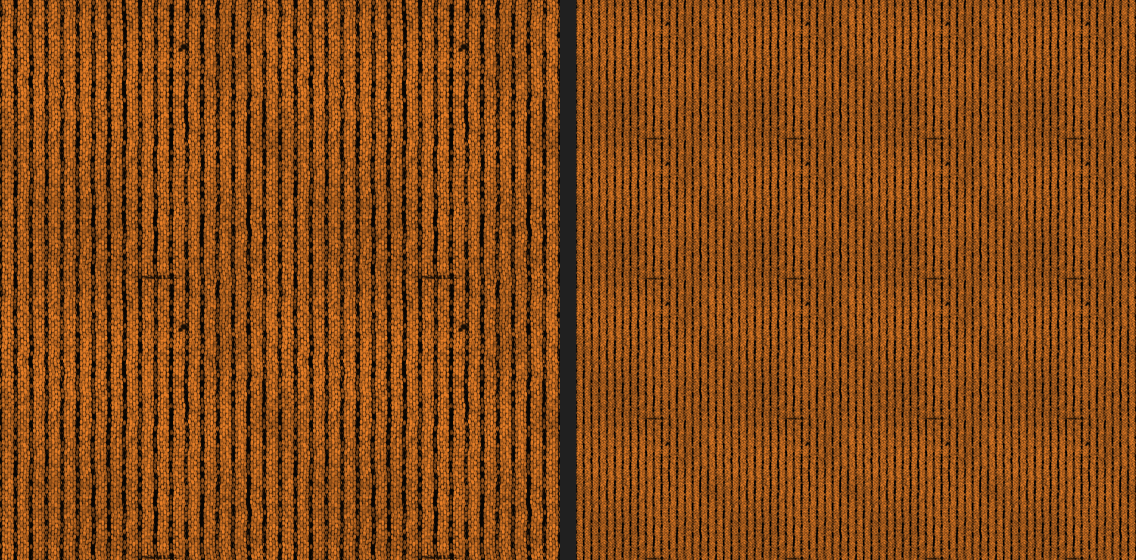
Left, the tile; right, the same tile 2 across and 2 down.
A WebGL 2 fragment shader for this texture:

```glsl
#version 300 es
precision highp float;
// Ribbed orange knit fabric with dark grooves and staggered stitches, tiling seamlessly.

uniform vec2 u_resolution;
out vec4 fragColor;

const float PATCHES = 2.0;    // identical cloth patches across and down
const float RIBS = 18.0;      // ribs per patch
const float COLUMNS = 5.0;    // stitch columns per rib, one of them in the groove
const float ROWS = 52.0;      // stitch rows per patch
const vec3 SHADOW = vec3(0.035, 0.022, 0.010);
const vec3 YARN = vec3(0.91, 0.495, 0.15);

float hash(vec2 cell, float seed) {
    uvec2 q = uvec2(ivec2(cell)) * uvec2(1597u, 3812u) + uint(seed) * 7919u;
    uint n = (q.x ^ (q.y * 2654u)) * 747796u + q.y * 28913u;
    n = (n ^ (n >> 15)) * 73244475u;
    n = (n ^ (n >> 13)) * 73244475u;
    return float((n ^ (n >> 16)) & 65535u) / 65535.0;
}

// Value noise that wraps after one patch
float wrapNoise(vec2 p, vec2 period, float seed) {
    vec2 q = p * period;
    vec2 cell = floor(q);
    vec2 f = fract(q);
    f = f * f * (3.0 - 2.0 * f);
    vec2 lo = mod(cell, period);
    vec2 hi = mod(cell + 1.0, period);
    float bottom = mix(hash(lo, seed), hash(vec2(hi.x, lo.y), seed), f.x);
    float top = mix(hash(vec2(lo.x, hi.y), seed), hash(hi, seed), f.x);
    return mix(bottom, top, f.y);
}

// Soft elliptical spot, measured across the patch border
float spot(vec2 p, vec2 center, vec2 radius) {
    vec2 d = fract(p - center + 0.5) - 0.5;
    return 1.0 - smoothstep(0.4, 1.0, length(d / radius));
}

// x: oval coverage, y and z: random values of this stitch, w: 1 in the groove column
vec4 stitchAt(vec2 p) {
    vec2 q = vec2(p.x * RIBS * COLUMNS + 0.5, p.y * ROWS);
    float column = mod(floor(q.x), RIBS * COLUMNS);
    q.y += 0.5 * mod(column, 2.0) + 0.25 * hash(vec2(column, 0.0), 11.0);
    vec2 cell = vec2(column, mod(floor(q.y), ROWS));
    vec2 f = fract(q) - 0.5;
    f.x += 0.15 * (hash(cell, 12.0) - 0.5);
    float oval = 1.0 - smoothstep(0.62, 1.12, length(f / vec2(0.52, 0.54)));
    float inGroove = 1.0 - step(0.5, mod(column, COLUMNS));
    return vec4(oval, hash(cell, 13.0), hash(cell, 14.0), inGroove);
}

// Brightness of the cloth at a point of the patch
float clothLight(vec2 p) {
    float grain = wrapNoise(p, vec2(150.0, 130.0), 1.0);
    float fibre = wrapNoise(p, vec2(190.0, 84.0), 2.0);
    float broad = wrapNoise(p, vec2(5.0, 4.0), 3.0);
    vec2 wobble = vec2(wrapNoise(p, vec2(9.0, 24.0), 4.0),
                       wrapNoise(p, vec2(18.0, 12.0), 5.0)) - 0.5;
    vec2 q = p + wobble * vec2(0.006, 0.007);
    vec4 stitch = stitchAt(q);

    // Stitches over shaded gaps
    float gap = mix(0.22, 0.60, stitch.z);
    float light = mix(gap, 0.80 + 0.16 * stitch.y, stitch.x);
    light += 0.34 * (grain - 0.5) + 0.26 * (fibre - 0.5);
    light *= 0.90 + 0.20 * broad;

    // Grooves of uneven width with beaded edges
    float ribPhase = q.x * RIBS;
    float fromGroove = abs(fract(ribPhase + 0.5) - 0.5);
    float groove = mod(floor(ribPhase + 0.5), RIBS);
    float width = 0.095 + 0.045 * hash(vec2(groove, 0.0), 6.0);
    width += 0.05 * (wrapNoise(p, vec2(RIBS, 16.0), 7.0) - 0.5);
    float edge = fromGroove + 0.09 * (stitch.x - 0.5) + 0.06 * (grain - 0.5);
    float rib = smoothstep(width - 0.04, width + 0.05, edge);
    light *= mix(0.82, 1.0, smoothstep(0.10, 0.32, fromGroove));
    float fleck = stitch.w * stitch.x * step(0.45, stitch.y) * (0.25 + 0.45 * fibre);
    light = mix(fleck, light, rib);

    // Worn marks: a small knot and a broken horizontal crease
    float knot = spot(p, vec2(0.656, 0.833), vec2(0.017, 0.014));
    knot = max(knot, spot(p, vec2(0.645, 0.822), vec2(0.012, 0.010)));
    float crease = spot(p, vec2(0.58, 0.010), vec2(0.13, 0.010));
    light *= 1.0 - 0.9 * knot;
    light *= 1.0 - 0.85 * crease * smoothstep(0.3, 0.7, grain);
    return clamp(light, 0.0, 1.0);
}

void main() {
    // Four samples per pixel smooth the fine stitches
    float light = 0.0;
    for (int i = 0; i < 4; i++) {
        vec2 offset = vec2(float(i % 2), float(i / 2)) * 0.5 - 0.25;
        vec2 uv = (gl_FragCoord.xy + offset) / u_resolution;
        light += 0.25 * clothLight(fract(uv * PATCHES));
    }
    fragColor = vec4(mix(SHADOW, YARN, light), 1.0);
}
```
